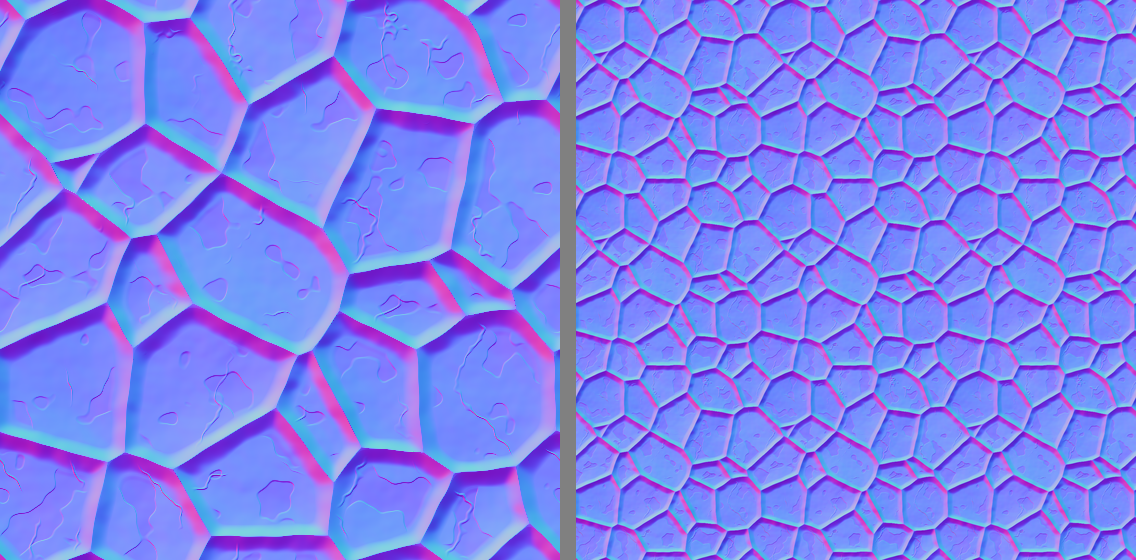
Left: one tile. Right: repeated 3 by 3.
This texture map is drawn by a WebGL 2 fragment shader. Its source:

```glsl
#version 300 es
precision highp float;
// Tiling normal map of worn, cracked flagstones split by narrow rounded joints.

uniform vec2 u_resolution;
out vec4 outColor;

// Layout: GRID x GRID sites, sized by random weights
const int GRID = 5;
const float JITTER = 0.78;
const float SIZE_SPREAD = 0.5;
const float CORNER_SHARPNESS = 4.5;
const float EDGE_WARP = 0.010;

// Joint profile, in canvas units
const float UPPER_BEVEL = 0.032;
const float LOWER_BEVEL = 0.021;
const float JOINT_DEPTH = 0.022;
const float DOME_HEIGHT = 0.013;

// Surface relief, in canvas units
const float SWELL_HEIGHT = 0.012;
const float BUMP_HEIGHT = 0.0024;
const float PATCH_HEIGHT = 0.0014;
const float CRACK_DEPTH = 0.0018;

// Slope shaping: gains for sides facing down, up-left and up-right
const float SAMPLE_STEP = 0.0013;
const vec2 LOWER_GAIN = vec2(0.55, 0.6);
const vec2 UPPER_LEFT_GAIN = vec2(0.7, 1.7);
const vec2 UPPER_RIGHT_GAIN = vec2(1.9, 1.7);
const vec2 FACE_LEAN = vec2(0.05, 0.14);
const float STONE_TILT = 0.14;

struct Stone {
    float edge;   // distance to the joint, in bevel widths
    vec2 id;      // random pair per stone
};

// Integer hash that wraps with the given period
vec2 hash2(ivec2 cell, int period, int seed) {
    uvec2 v = uvec2((cell + 8 * period) % period + seed * ivec2(1009, 2003));
    v = v * 1664525u + 1013904223u;
    v.x += v.y * 1664525u;
    v.y += v.x * 1664525u;
    v ^= v >> 16u;
    v.x += v.y * 1664525u;
    v.y += v.x * 1664525u;
    v ^= v >> 16u;
    return vec2(v >> 8u) / 16777216.0;
}

float corner(ivec2 cell, ivec2 o, vec2 f, int period, int seed) {
    return dot(hash2(cell + o, period, seed) * 2.0 - 1.0, f - vec2(o));
}

// Gradient noise with a whole number of cells per tile
float noise(vec2 p, int period, int seed) {
    p *= float(period);
    ivec2 c = ivec2(floor(p));
    vec2 f = fract(p);
    vec2 u = f * f * f * (f * (f * 6.0 - 15.0) + 10.0);
    float low = mix(corner(c, ivec2(0, 0), f, period, seed), corner(c, ivec2(1, 0), f, period, seed), u.x);
    float high = mix(corner(c, ivec2(0, 1), f, period, seed), corner(c, ivec2(1, 1), f, period, seed), u.x);
    return mix(low, high, u.y);
}

// Weighted Voronoi cell with smoothly joined edge distances
Stone findStone(vec2 p) {
    vec2 q = p * float(GRID);
    ivec2 base = ivec2(floor(q));
    vec3 site[25];
    int nearest = 0;
    for (int k = 0; k < 25; k++) {
        ivec2 o = ivec2(k % 5, k / 5) - 2;
        vec2 r = vec2(o) + 0.5 + JITTER * (hash2(base + o, GRID, 1) - 0.5) - fract(q);
        float size = hash2(base + o, GRID, 2).x;
        site[k] = vec3(r, dot(r, r) - SIZE_SPREAD * size * size);
        if (site[k].z < site[nearest].z) nearest = k;
    }
    float sum = 0.0;
    for (int k = 0; k < 25; k++) {
        if (k == nearest) continue;
        vec2 across = site[k].xy - site[nearest].xy;
        float gap = length(across);
        float d = (site[k].z - site[nearest].z) / (2.0 * gap * float(GRID));
        float width = mix(LOWER_BEVEL, UPPER_BEVEL, 0.5 + 0.5 * across.y / gap);
        sum += exp(-CORNER_SHARPNESS * d / width);
    }
    ivec2 cell = base + ivec2(nearest % 5, nearest / 5) - 2;
    return Stone(-log(max(sum, 1e-20)) / CORNER_SHARPNESS, hash2(cell, GRID, 3));
}

// Returns height; also the stone's id, its face mask and its flat patch mask
float relief(vec2 p, out vec2 id, out float face, out float flake) {
    vec2 warp = vec2(noise(p, 7, 4), noise(p, 7, 5)) + 0.3 * vec2(noise(p, 21, 6), noise(p, 21, 7));
    Stone stone = findStone(p + EDGE_WARP * warp);
    id = stone.id;
    float edge = stone.edge + 0.15 * noise(p, 24, 8);
    face = smoothstep(-0.5, 1.0, edge);
    float inner = smoothstep(0.9, 1.3, edge);
    vec2 s = p + id;

    // Raised flakes and broken, jagged hairline cracks
    float blotch = noise(s, 12, 9) + 0.3 * noise(s, 31, 10);
    flake = smoothstep(0.11, 0.15, blotch) * inner;
    float vein = noise(s, 6, 11) + 0.13 * noise(s, 22, 12) + 0.09 * noise(s, 50, 13);
    float gate = smoothstep(-0.04, 0.08, noise(s, 7, 14));
    float crack = (1.0 - smoothstep(0.0, 0.02, abs(vein - 0.03))) * gate * smoothstep(0.3, 1.0, edge);

    float h = JOINT_DEPTH * face + DOME_HEIGHT * (1.0 - exp(-0.4 * max(edge, 0.0)));
    h += SWELL_HEIGHT * noise(p, 6, 15);
    h += BUMP_HEIGHT * (noise(p, 18, 16) + 0.35 * noise(p, 45, 17)) * face;
    return h + PATCH_HEIGHT * flake - CRACK_DEPTH * crack;
}

void main() {
    vec2 p = gl_FragCoord.xy / u_resolution;
    vec2 id, otherId;
    float face, flake, otherFace, otherFlake;
    float h = relief(p, id, face, flake);
    float hx = relief(p + vec2(SAMPLE_STEP, 0.0), otherId, otherFace, otherFlake);
    float hy = relief(p + vec2(0.0, SAMPLE_STEP), otherId, otherFace, otherFlake);

    // Slopes, steepest where the bevel faces up and right
    vec2 slope = vec2(hx - h, hy - h) / SAMPLE_STEP;
    vec2 upperGain = mix(UPPER_RIGHT_GAIN, UPPER_LEFT_GAIN, smoothstep(-0.2, 0.2, slope.x));
    slope *= mix(LOWER_GAIN, upperGain, smoothstep(0.1, 0.6, -slope.y));
    slope += face * (1.0 - flake) * (FACE_LEAN + STONE_TILT * (id - 0.5));

    vec3 normal = normalize(vec3(-slope.x, slope.y, 1.0));
    outColor = vec4(normal * 0.5 + 0.5, 1.0);
}
```
